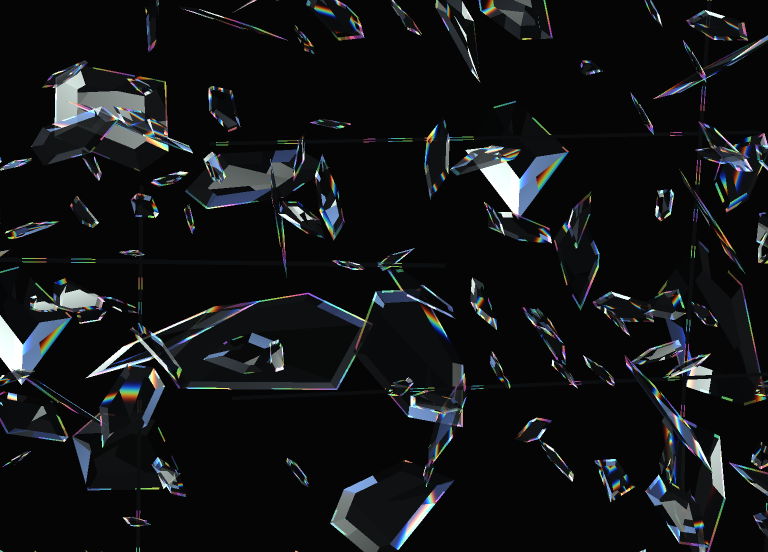
Give the GLSL for this background, as a Shadertoy shader.

```glsl
// Scattered cut-glass shards with dark facets, cold glints and spectral fringes on black.

const float TAU = 6.28318;
const vec3 BLACK = vec3(0.018, 0.018, 0.02);
const vec3 SLATE = vec3(0.18, 0.20, 0.22);
const vec3 NAVY = vec3(0.20, 0.26, 0.42);
const vec3 GREY = vec3(0.45, 0.48, 0.47);
const vec3 STEEL = vec3(0.43, 0.56, 0.76);
const vec3 PALE = vec3(0.83, 0.89, 0.87);

float hash(float n) {
    return fract(sin(n * 127.1) * 43758.5);
}

float hash2(vec2 p) {
    return fract(sin(dot(p, vec2(127.1, 311.7))) * 43758.5);
}

vec2 direction(float angle) {
    return vec2(cos(angle), sin(angle));
}

vec3 spectrum(float t) {
    return 0.65 + 0.35 * cos(TAU * (t + vec3(0.0, 0.33, 0.67)));
}

vec3 glassTint(float pick) {
    if (pick < 0.38) return SLATE;
    if (pick < 0.52) return NAVY;
    if (pick < 0.69) return GREY;
    return pick < 0.86 ? STEEL : PALE;
}

// One facet, split by mirrored cuts into slivers of different tone
vec3 facetColour(vec2 q, float seed, float sparkle) {
    for (int k = 0; k < 3; k++) {
        float cut = seed + float(k) * 3.1;
        vec2 normal = direction(TAU * hash(cut));
        float side = dot(q, normal) - 0.7 * (hash(cut + 1.3) - 0.5);
        q -= 2.0 * min(side, 0.0) * normal;
        seed += side > 0.0 ? 0.73 : 0.0;
    }
    float lit = step(1.0 - sparkle, hash(seed + 1.7));
    float glinting = step(1.0 - 0.7 * sparkle, hash(seed + 4.3));
    float along = dot(q, direction(TAU * hash(seed + 5.9)));
    float phase = along * mix(5.0, 18.0, hash(seed + 7.1)) + seed;
    vec3 shadow = SLATE * mix(0.08, 0.4, hash(seed + 8.3));
    vec3 body = glassTint(hash(seed + 2.9)) * (0.95 + 0.3 * along);
    vec3 bands = pow(0.5 + 0.5 * sin(phase + vec3(0.0, 0.5, 1.0)), vec3(10.0));
    return mix(shadow, body, lit) + 0.8 * glinting * bands * PALE;
}

// Blends one convex shard, centred on the origin of p, over the backdrop
vec3 drawShard(vec3 backdrop, vec2 p, float seed, float size, float aspect, float sparkle) {
    vec2 axis = direction(-0.7 + 2.6 * (hash(seed + 0.9) - 0.5));
    vec2 q = vec2(dot(p, axis), dot(p, vec2(-axis.y, axis.x)) * aspect) / size;
    if (dot(q, q) > 2.2) return backdrop;

    float edge = -10.0;
    float facet = 0.0;
    for (int i = 0; i < 6; i++) {
        float side = float(i);
        float angle = TAU * (side + 0.75 * hash(seed + side * 1.9)) / 6.0;
        float reach = mix(0.45, 0.85, hash(seed + side * 2.7 + 0.4));
        float d = dot(q, direction(angle)) - reach;
        if (d > edge) {
            edge = d;
            facet = side + 1.0;
        }
    }
    if (edge > 0.0) return backdrop;

    // Wide dim table inside, brighter bevels around it
    float bevel = mix(0.1, 0.32, hash(seed + 6.1));
    bool isTable = edge < -bevel;
    vec3 colour = facetColour(q, seed + (isTable ? 9.7 : facet * 1.37),
                              isTable ? sparkle * 0.4 : sparkle);

    // Broken spectral rim
    float dash = floor(4.0 * (q.x + q.y)) + facet * 5.3;
    float rim = step(-edge * size / aspect, 0.0025) * step(0.55, hash(seed + dash));
    colour += rim * spectrum(q.x * 1.5 + seed) * mix(0.25, 0.9, hash(seed + dash + 0.6));
    return backdrop * 0.2 + colour;
}

vec3 shardLayer(vec3 colour, vec2 p, float cell, float density, vec2 aspects,
                float sparkle, float layer) {
    vec2 home = floor(p / cell);
    for (int y = -1; y <= 1; y++) {
        for (int x = -1; x <= 1; x++) {
            vec2 id = home + vec2(x, y);
            float seed = 40.0 * hash2(id + layer * 17.3);
            if (hash(seed + 0.2) > density) continue;
            vec2 jitter = vec2(hash(seed + 1.1), hash(seed + 2.3));
            vec2 centre = (id + 0.1 + 0.8 * jitter) * cell;
            float size = cell * mix(0.35, 0.68, hash(seed + 3.7));
            float aspect = mix(aspects.x, aspects.y, hash(seed + 4.9));
            colour = drawShard(colour, p - centre, seed, size, aspect, sparkle);
        }
    }
    return colour;
}

// Long dim blades, nearly upright or level, with scattered sparks
vec3 drawBlades(vec3 colour, vec2 p) {
    for (int i = 0; i < 6; i++) {
        float seed = float(i) * 5.17 + 2.0;
        float turn = 0.25 * TAU * float(i % 2) + 0.16 * (hash(seed) - 0.5);
        vec2 axis = direction(turn);
        vec2 r = p - vec2(1.4 * hash(seed + 1.0), hash(seed + 2.0));
        float along = dot(r, axis);
        float across = abs(dot(r, vec2(-axis.y, axis.x)));
        float width = mix(0.003, 0.008, hash(seed + 3.0));
        if (across > width || abs(along) > 0.5) continue;
        float spark = step(0.8, hash(floor(along * 45.0) + seed));
        colour = SLATE * 0.25 + spark * step(width * 0.55, across) * spectrum(along * 9.0) * 0.7;
    }
    return colour;
}

vec3 scene(vec2 p) {
    vec3 colour = shardLayer(BLACK, p, 0.30, 0.65, vec2(1.2, 2.8), 0.34, 1.0);
    colour = drawBlades(colour, p);
    colour = shardLayer(colour, p, 0.34, 0.75, vec2(8.0, 18.0), 0.5, 2.0);
    colour = shardLayer(colour, p, 0.17, 0.55, vec2(1.4, 4.0), 0.46, 3.0);
    return shardLayer(colour, p, 0.095, 0.42, vec2(1.5, 5.0), 0.52, 4.0);
}

void mainImage(out vec4 fragColor, in vec2 fragCoord) {
    // Four samples per pixel smooth every facet edge
    vec3 total = vec3(0.0);
    for (int s = 0; s < 4; s++) {
        vec2 offset = vec2(s % 2, s / 2) * 0.5 - 0.25;
        total += min(scene((fragCoord + offset) / iResolution.y), 1.0);
    }
    fragColor = vec4(total * 0.25, 1.0);
}
```
